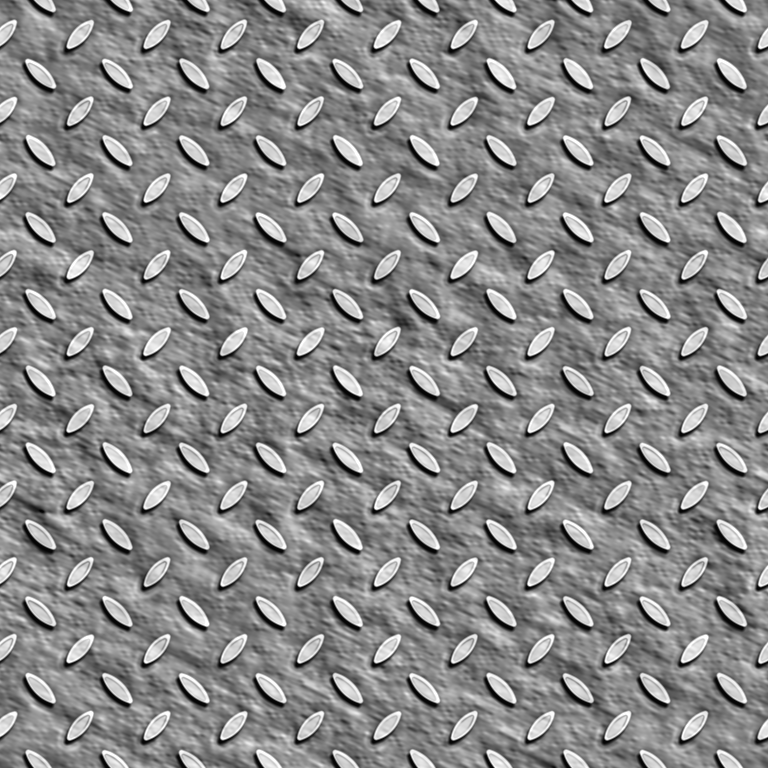
Give the GLSL for this texture, as a Shadertoy shader.

```glsl
// Embossed steel tread plate: a 10 by 10 grid of cells, each with two raised lugs
// leaning opposite ways. Lugs are rounded lens distance fields with an offset
// shadow; the rough ground is the slope of wrapping noise, lit from the upper right.

float hash(vec2 p) {
    vec3 q = fract(vec3(p.xyx) * 0.1031);
    q += dot(q, q.yzx + 33.33);
    return fract((q.x + q.y) * q.z);
}

// Value noise that repeats after "period" lattice steps
float noise(vec2 p, float period) {
    vec2 i = floor(p), f = fract(p);
    f = f * f * (3.0 - 2.0 * f);
    vec2 a = mod(i, period), b = mod(i + 1.0, period);
    return mix(mix(hash(a), hash(vec2(b.x, a.y)), f.x),
               mix(hash(vec2(a.x, b.y)), hash(b), f.x), f.y);
}

// Slope of layered noise; the integer shear stretches it across the light and still tiles
float relief(vec2 uv) {
    vec2 q = vec2(uv.x + 2.0 * uv.y, uv.x - uv.y);
    float sum = 0.0, freq = 13.0;
    for (int i = 0; i < 4; i++) {
        vec2 p = q * freq + float(i) * 7.3;
        sum += noise(p, freq) - noise(p + vec2(0.75, 0.1), freq);
        freq *= 2.0;
    }
    return sum;
}

// Lens along x with rounded tips
float lens(vec2 p, float halfLength, float halfWidth, float rounding) {
    p = abs(p);
    halfLength -= rounding;
    halfWidth -= rounding;
    float drop = (halfLength * halfLength - halfWidth * halfWidth) / (2.0 * halfWidth);
    float d = (p.x - halfLength) * drop > p.y * halfLength
        ? length(p - vec2(halfLength, 0.0))
        : length(p + vec2(0.0, drop)) - drop - halfWidth;
    return d - rounding;
}

void mainImage(out vec4 fragColor, in vec2 fragCoord) {
    const float cells = 10.0;
    vec2 uv = fragCoord / iResolution.xy;
    float soft = max(0.016, 0.7 * cells / iResolution.y);

    // Rough ground with uneven wear
    float rough = relief(uv);
    float wear = mix(0.75, 1.25, noise(uv * 4.0, 4.0));
    float shade = 0.525 + 0.2 * wear * rough;

    for (int i = 0; i < 2; i++) {
        bool rising = i == 0;
        vec2 p = uv * cells - (rising ? vec2(0.045, 0.552) : vec2(0.53, 0.04));
        vec2 id = floor(p + 0.5);
        p -= id;
        float vary = hash(mod(id, cells) + float(i) * 31.7);

        // Align the lug with the x axis
        float angle = (rising ? 0.83 : -0.79) + 0.06 * (vary - 0.5);
        mat2 turn = mat2(cos(angle), -sin(angle), sin(angle), cos(angle));
        vec2 size = rising ? vec2(0.245, 0.094) : vec2(0.265, 0.092);
        vec2 q = turn * p;
        float d = lens(q, size.x, size.y, 0.035);

        // Soft dark halo, faint glow past the shadow, then the shadow itself
        float shadow = lens(turn * (p + vec2(0.033, 0.056)), size.x, size.y, 0.035);
        shade *= 1.0 - 0.34 * exp(-max(d, 0.0) / 0.045);
        float glow = exp(-pow((shadow - 0.075) / 0.03, 2.0));
        shade += 0.13 * glow * smoothstep(0.1, 0.25, -dot(p, vec2(0.6, 0.8)));
        shade = mix(shade, 0.02, smoothstep(0.03, -0.025, shadow));

        // Bright face with a shallow, lit dent inside the rim
        float dent = lens(turn * (p + vec2(0.008, 0.012)), size.x - 0.06, size.y - 0.036, 0.02);
        float lit = smoothstep(-0.03, 0.06, dot(p, vec2(0.55, 0.83)));
        float groove = exp(-pow(dent / 0.014, 2.0)) * mix(0.35, 1.0, lit);
        float face = mix(0.98, 0.85, smoothstep(0.02, -0.02, dent));
        face -= mix(0.1, 0.32, vary) * groove;
        face += 0.09 * rough;
        shade = mix(shade, face, smoothstep(soft, -soft, d));
    }

    fragColor = vec4(vec3(clamp(shade, 0.0, 1.0)), 1.0);
}
```
